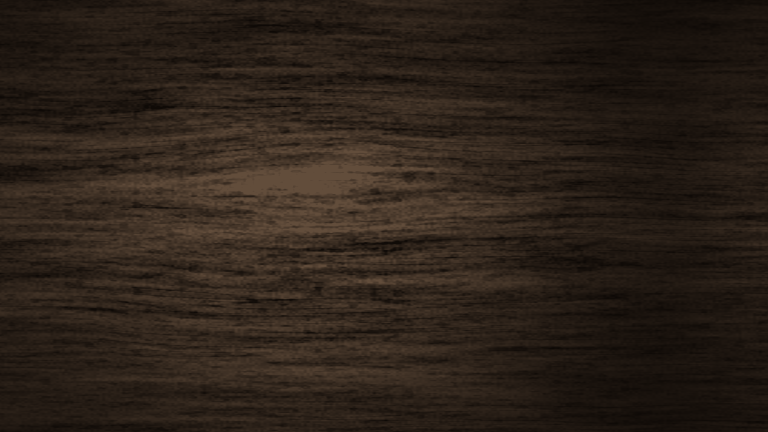
A WebGL 1 fragment shader for this texture:

```glsl
precision highp float;

uniform vec2 u_resolution;

const vec3 DARK_WOOD = vec3(0.043, 0.027, 0.016);
const vec3 LIGHT_WOOD = vec3(0.340, 0.266, 0.204);
const float EXPOSURE = 1.10;
const float AMBIENT = 0.12;
const float GLOW = 0.61;
const vec2 GLOW_CENTER = vec2(0.40, 0.50);
const vec2 GLOW_SIZE = vec2(0.33, 0.33);
const float EDGE_FLOOR = 0.42;
const vec2 KNOT_CENTER = vec2(0.75, 0.575);
const vec2 KNOT_SIZE = vec2(0.14, 0.055);
const float KNOT_LIGHT = 0.36;
const float VEIN_DEPTH = 0.32;
const float VEIN_WIDTH = 0.008;
const float WAVE_HEIGHT = 0.032;
const float BAND_CONTRAST = 0.46;
const float FIBRE_CONTRAST = 0.50;
const float LINE_DEPTH = 0.34;
const float PORE_DEPTH = 0.34;
const float SPECKLE = 0.50;

float hash(vec2 p) {
  vec3 q = fract(vec3(p.xyx) * 0.1031);
  q += dot(q, q.yzx + 33.33);
  return fract((q.x + q.y) * q.z);
}

float noise(vec2 p) {
  vec2 i = floor(p);
  vec2 f = fract(p);
  f = f * f * (3.0 - 2.0 * f);
  float low = mix(hash(i), hash(i + vec2(1.0, 0.0)), f.x);
  float high = mix(hash(i + vec2(0.0, 1.0)), hash(i + 1.0), f.x);
  return mix(low, high, f.y);
}

float bell(float x) {
  return exp(-x * x);
}

// Bends the fibres gently and opens them around the knot.
vec2 bendFibres(vec2 p) {
  float wave = noise(p * vec2(1.6, 3.5) + 7.0) - 0.5;
  wave += 0.25 * (noise(p * vec2(5.0, 9.0) + 31.0) - 0.5);
  vec2 k = (p - KNOT_CENTER) / vec2(0.32, 0.11);
  float opening = 0.45 * exp(-dot(k, k));
  float y = p.y + WAVE_HEIGHT * wave - opening * (p.y - KNOT_CENTER.y);
  return vec2(p.x, y);
}

// Broad bands of darker and lighter wood.
float bands(vec2 p) {
  float sum = noise(p * vec2(1.3, 13.0)) - 0.5;
  return sum + 0.8 * (noise(p * vec2(2.0, 31.0) + 17.0) - 0.5);
}

// Fine fibres, each layer thinner than the last.
float fibres(vec2 p) {
  float sum = 0.0;
  float frequency = 58.0;
  for (int i = 0; i < 3; i++) {
    float stretch = 2.0 + frequency * 0.04;
    sum += noise(p * vec2(stretch, frequency) + 23.0 * float(i)) - 0.5;
    frequency *= 1.75;
  }
  return sum;
}

// Thin, long dark lines that come and go along the board.
float darkLines(vec2 p) {
  float sum = 0.0;
  for (int i = 0; i < 2; i++) {
    float layer = float(i);
    vec2 scale = vec2(1.7 + layer, 48.0 + 37.0 * layer);
    float ridge = abs(noise(p * scale + 91.0 + 40.0 * layer) - 0.5);
    float reach = smoothstep(0.35, 0.7, noise(p * vec2(2.2, 19.0) + 53.0 + 9.0 * layer));
    sum += reach * (1.0 - smoothstep(0.0, 0.13, ridge));
  }
  return sum;
}

// Soft light over the board, with fainter light at both ends.
float lighting(vec2 uv) {
  float across = AMBIENT + GLOW * bell((uv.x - GLOW_CENTER.x) / GLOW_SIZE.x);
  across += 0.10 * bell(uv.x / 0.20) + 0.17 * bell((uv.x - 1.0) / 0.09);
  float upright = bell((uv.y - GLOW_CENTER.y) / GLOW_SIZE.y);
  return across * mix(EDGE_FLOOR, 1.0, upright);
}

void main() {
  vec2 uv = gl_FragCoord.xy / u_resolution;
  vec2 p = gl_FragCoord.xy / u_resolution.y;
  vec2 fibre = bendFibres(p);

  float tone = 1.12 + BAND_CONTRAST * bands(fibre);
  tone += FIBRE_CONTRAST * fibres(fibre) - LINE_DEPTH * darkLines(fibre);

  // Short pores and fine speckle.
  float pores = smoothstep(0.60, 0.85, noise(fibre * vec2(38.0, 190.0) + 11.0));
  tone -= PORE_DEPTH * (pores - 0.2);
  tone += SPECKLE * (noise(p * vec2(150.0, 260.0) + 5.0) - 0.5);

  // Pale, mottled knot crossed by a curved vein.
  vec2 k = (p - KNOT_CENTER) / KNOT_SIZE;
  float mottling = 0.4 + 1.2 * noise(p * vec2(28.0, 55.0) + 3.0);
  tone += KNOT_LIGHT * exp(-dot(k, k)) * mottling;
  float veinY = KNOT_CENTER.y + 0.022 - 0.055 * smoothstep(-0.8, 1.2, k.x);
  veinY += 0.03 * smoothstep(1.0, 2.6, k.x) + 0.012 * (noise(p * 9.0) - 0.5);
  tone -= VEIN_DEPTH * bell((p.y - veinY) / VEIN_WIDTH) * bell((k.x - 0.4) / 1.6);

  float value = EXPOSURE * lighting(uv) * max(tone, 0.1);
  gl_FragColor = vec4(mix(DARK_WOOD, LIGHT_WOOD, clamp(value, 0.0, 1.15)), 1.0);
}
```
